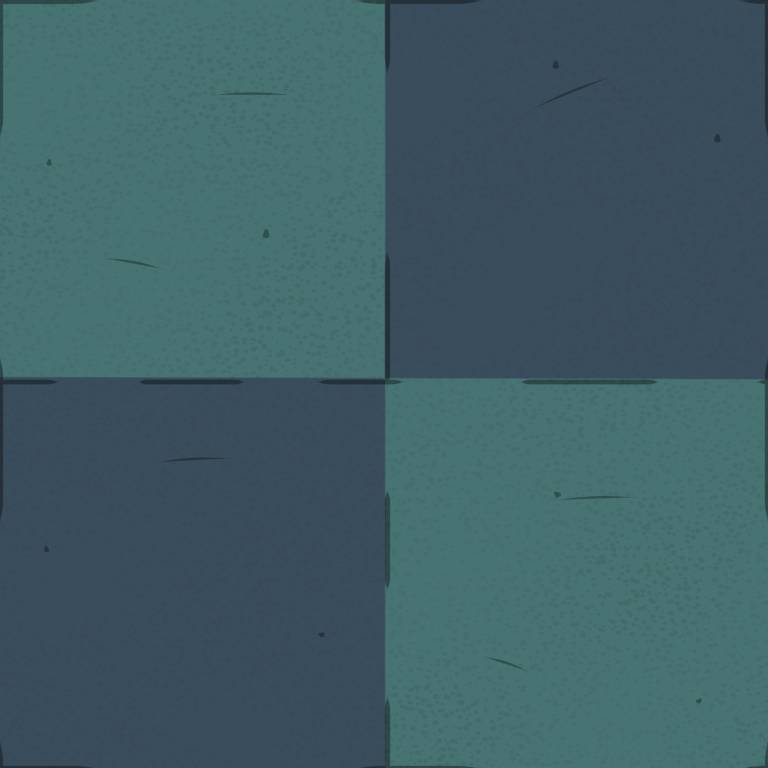
Reproduce this pattern procedurally as a Shadertoy shader.

```glsl
// Two-by-two checker of worn teal and navy tiles with broken, tapering seams.
// Cellular noise mottles the faces, layered sines break the seams into dashes,
// and hashed placement scatters a few scratches and specks over each tile.

const float TAU = 6.2831853;
const vec3 TEAL = vec3(0.278, 0.455, 0.452);
const vec3 NAVY = vec3(0.227, 0.302, 0.364);
const vec3 GRIME = vec3(0.20, 0.22, 0.24);

vec2 hash2(vec2 p) {
    vec3 q = fract(p.xyx * vec3(0.1031, 0.1030, 0.0973));
    q += dot(q, q.yzx + 33.33);
    return fract((q.xx + q.yz) * q.zy);
}

// Antialiased coverage of a signed distance
float cover(float d, float soft) {
    return 1.0 - smoothstep(-soft, soft, d);
}

mat2 rotation(float angle) {
    float c = cos(angle), s = sin(angle);
    return mat2(c, -s, s, c);
}

// Cellular noise: irregular flecks of random radius
float flecks(vec2 p, float soft) {
    vec2 cell = floor(p);
    float nearest = 1.0;
    for (int y = -1; y <= 1; y++) {
        for (int x = -1; x <= 1; x++) {
            vec2 id = cell + vec2(x, y);
            vec2 offset = p - id - hash2(id);
            float radius = mix(0.05, 0.42, hash2(id + 71.0).x);
            nearest = min(nearest, length(offset * vec2(0.9, 1.1)) - radius);
        }
    }
    return cover(nearest, soft);
}

// Slow layered sines, from 0 to 1
float drift(vec2 p) {
    float a = sin(TAU * (2.0 * p.x + p.y) + 2.0 * sin(TAU * p.y));
    float b = sin(TAU * (3.0 * p.y - 2.0 * p.x) + 1.3);
    return 0.5 + 0.25 * (a + b);
}

// Dash rhythm along a seam: positive inside a dash
float rhythm(float t, float count, float phase, float warp, float swell, float gap) {
    float turn = count * t - phase - warp * cos(TAU * (t - 0.44));
    return cos(TAU * turn) + swell * cos(2.0 * TAU * (t - 0.27)) - gap;
}

// Tapered dashes on a seam that wraps around the canvas
float seam(float across, float beat, float halfWidth, float px) {
    float d = abs(fract(across + 0.5) - 0.5);
    float taper = smoothstep(0.0, 0.4, beat);
    return cover(d - halfWidth * taper, px) * smoothstep(0.0, 0.25, beat);
}

// Slightly bowed stroke, thick in the middle and pointed at the ends
float scratch(vec2 p, float angle, float halfLength, float bow, float px) {
    vec2 q = rotation(angle) * p;
    float arch = 1.0 - pow(q.x / halfLength, 2.0);
    return cover(abs(q.y - bow * arch) - 0.0016 * arch, px);
}

// Small lopsided blot
float speck(vec2 p, float radius, float angle, float px) {
    vec2 q = rotation(angle) * p;
    float wobble = 1.0 + 0.15 * sin(3.0 * atan(q.y, q.x) + angle);
    return cover(length(q * vec2(0.85, 1.2)) - radius * wobble, px);
}

// Scratches and specks of one tile; p is local, in canvas units
float marks(vec2 p, vec2 tile, float isTeal, float px) {
    float wear = 0.0;
    for (int i = 0; i < 2; i++) {
        float k = float(i);
        vec2 seed = tile * 17.0 + k * 5.0 + 3.0;
        vec2 spot = hash2(seed), shape = hash2(seed + 41.0), dot2 = hash2(seed + 83.0);

        // Long scratch high up, shorter falling one low down on teal only
        vec2 low = mix(vec2(0.40, 0.67), vec2(0.20, 0.25), k);
        vec2 high = mix(vec2(0.75, 0.83), vec2(0.40, 0.38), k);
        float angle = mix(0.45 * pow(shape.x, 3.0), -mix(0.15, 0.55, shape.x), k);
        float halfLength = mix(0.041, 0.054, shape.y) - 0.016 * k;
        float stroke = scratch(p - 0.5 * mix(low, high, spot), angle, halfLength, 0.0015, px);
        wear = max(wear, stroke * mix(1.0, isTeal, k));

        // One speck on the left side, one on the right
        low = mix(vec2(0.12, 0.45), vec2(0.64, 0.15), k);
        high = mix(vec2(0.50, 0.86), vec2(0.90, 0.67), k);
        float radius = mix(0.0032, 0.0055, shape.y);
        wear = max(wear, speck(p - 0.5 * mix(low, high, dot2), radius, TAU * spot.x, px));
    }
    return wear;
}

void mainImage(out vec4 fragColor, in vec2 fragCoord) {
    vec2 uv = fragCoord / iResolution.xy;
    float px = 0.8 / iResolution.y;

    // Checker faces, with a slightly tilted middle joint
    vec2 joint = vec2(0.5015, 0.5092 - 0.003 * uv.x);
    vec2 side = clamp((uv - joint) / (2.0 * px) + 0.5, 0.0, 1.0);
    float isTeal = side.x + side.y - 2.0 * side.x * side.y;
    isTeal = 1.0 - abs(1.0 - isTeal - 0.0);
    vec3 color = mix(NAVY, TEAL, isTeal);

    // Mottled surface
    float mottle = flecks(uv * 115.0, 0.14) * mix(0.06, 0.17, drift(uv));
    color = mix(color, GRIME, mottle);

    // Scratches and specks
    vec2 tile = step(joint, uv);
    color *= 1.0 - 0.32 * marks(uv - 0.5 * tile, tile, isTeal, px);

    // Broken seams: middle and border, upright then level
    float down = 1.0 - uv.y;
    float dashes = seam(uv.x - 0.5045, rhythm(down, 3.0, 0.12, 0.15, 0.0, -0.10), 0.0034, px);
    dashes = max(dashes, seam(uv.x, rhythm(down, 2.0, 0.145, 0.0, 0.0, 0.13), 0.0040, px));
    dashes = max(dashes, seam(uv.y - 0.5026, rhythm(uv.x, 4.0, 0.02, -0.12, 0.5, -0.20), 0.0031, px));
    dashes = max(dashes, seam(uv.y + 0.0012, rhythm(uv.x, 2.0, 0.09, 0.0, 0.0, 0.42), 0.0040, px));
    color *= 1.0 - 0.37 * dashes;

    fragColor = vec4(color, 1.0);
}
```
